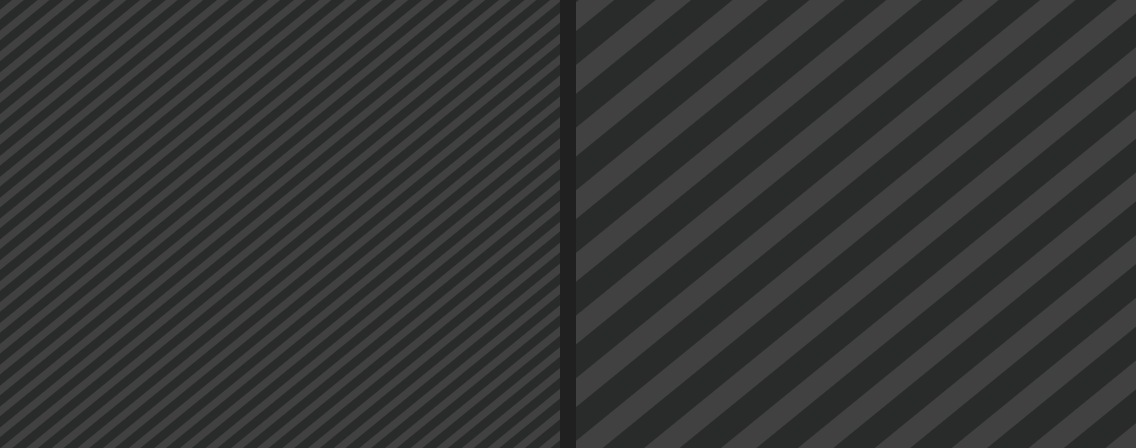
Left, the full canvas; right, a detail of the centre.
Write a Shadertoy shader that draws this pattern.

```glsl
// Flat diagonal stripes in two charcoal greys, rising to the right.
// A linear phase counts the repeats across and down the canvas; the distance
// to the nearest stripe centre line gives each band with smoothed edges.

const vec3 DARK_GREY = vec3(0.162, 0.169, 0.167);
const vec3 LIGHT_GREY = vec3(0.251, 0.253, 0.252);

const vec2 REPEATS = vec2(21.85, 21.45);  // stripes across and down
const float STRIPE_SHARE = 0.46;          // light part of one repeat
const float CENTRE_OFFSET = 0.70;         // phase of the first centre line

// Distance to the nearest stripe centre, in repeats
float centreDistance(float phase, float offset) {
    return abs(fract(phase - offset + 0.5) - 0.5);
}

// Coverage of a band of the given share, softened over one pixel
float stripeCoverage(float dist, float share, float pixel) {
    return clamp(0.5 + (0.5 * share - dist) / pixel, 0.0, 1.0);
}

void mainImage(out vec4 fragColor, in vec2 fragCoord) {
    // Canvas coordinates measured from the upper left
    vec2 uv = fragCoord / iResolution.xy;
    uv.y = 1.0 - uv.y;

    // Stripe phase and the phase change across one pixel
    float phase = dot(uv, REPEATS);
    float pixel = length(REPEATS / iResolution.xy);

    float dist = centreDistance(phase, CENTRE_OFFSET);
    float stripe = stripeCoverage(dist, STRIPE_SHARE, pixel);

    fragColor = vec4(mix(DARK_GREY, LIGHT_GREY, stripe), 1.0);
}
```
